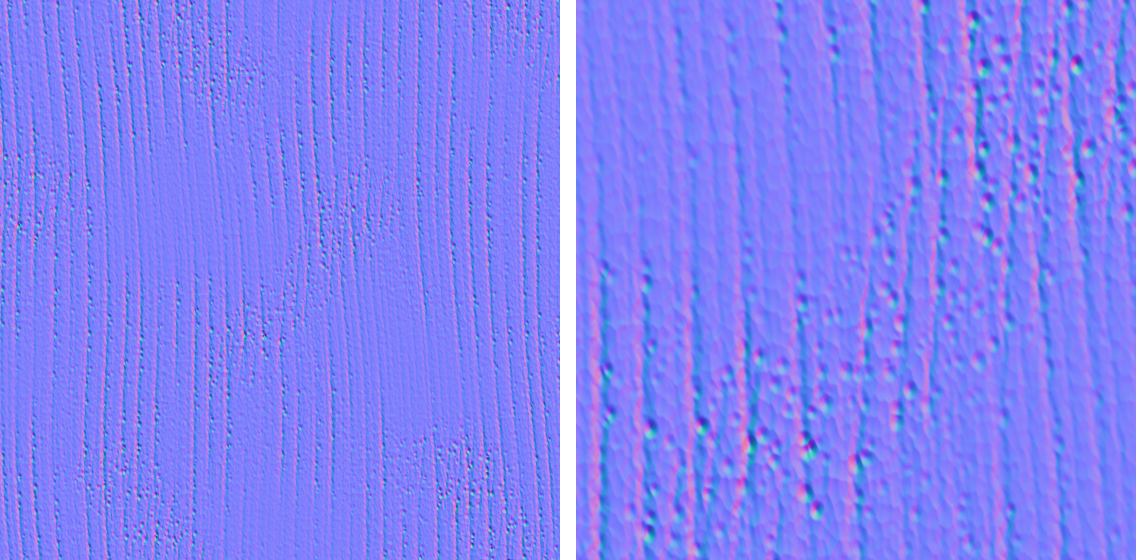
Left: the whole. Right: its middle third, enlarged.
This texture map is drawn by a three.js fragment shader. Its source:

```glsl
varying vec2 vUv;

const float GROOVE_COUNT = 33.0;
const float GROOVE_WIDTH = 0.0034;
const float GROOVE_DEPTH = 0.0025;
const float RIDGE_COUNT = 71.0;
const float RIDGE_WIDTH = 0.0026;
const float RIDGE_DEPTH = 0.0005;
const float SCRATCH_COUNT = 47.0;
const float SCRATCH_SLANT = 0.13;
const float SCRATCH_DEPTH = 0.0015;
const float LEAN = 0.03;
const float RAGGEDNESS = 0.0030;
const vec2 PIT_CELLS = vec2(125.0, 95.0);
const float PIT_SHARE = 0.45;
const float PIT_DEPTH = 0.0040;
const vec2 GRAIN_CELLS = vec2(215.0, 110.0);
const float GRAIN_DEPTH = 0.00075;
const float SAMPLE_STEP = 0.0011;
const float BLUE_FALLOFF = 1.5;
const float BLUE_MAX = 0.99;

vec3 hash3(vec2 p) {
  vec3 k = vec3(dot(p, vec2(127.1, 311.7)), dot(p, vec2(269.5, 183.3)), dot(p, vec2(419.2, 371.9)));
  return fract(sin(k) * 43758.55);
}

// Cellular noise: x = distance to the nearest point, y = depth of the sparse round pits
vec2 cells(vec2 p) {
  vec2 base = floor(p);
  vec2 result = vec2(1.5, 0.0);
  for (int j = -1; j <= 1; j++) {
    for (int i = -1; i <= 1; i++) {
      vec2 cell = base + vec2(float(i), float(j));
      vec3 rnd = hash3(cell);
      float d = length(cell + rnd.xy - p);
      float size = max(rnd.z - 1.0 + PIT_SHARE, 0.0) / PIT_SHARE;
      float pit = size * (1.0 - smoothstep(0.0, 0.35 + 0.3 * size, d));
      result = vec2(min(result.x, d), max(result.y, pit));
    }
  }
  return result;
}

// Layered sines giving broad soft patches from 0 to 1
float patches(vec2 p) {
  float a = sin(p.x + 2.0 * sin(0.7 * p.y + 0.4));
  float b = sin(1.3 * p.y + 1.7 * sin(0.9 * p.x + 1.0));
  return 0.5 + 0.25 * (a + b);
}

// Bend the straight columns into gently drifting ones
float bend(vec2 p) {
  return p.x + LEAN * p.y + 0.009 * sin(6.3 * p.y + 5.0 * p.x)
    + 0.001 * sin(16.0 * p.y - 11.0 * p.x);
}

// Parallel grooves: x = signed distance to the centre, y = strength along the line
vec2 grooves(float x, float y, float count) {
  float id = floor(x * count);
  vec3 rnd = hash3(vec2(id, count));
  float d = (fract(x * count) - 0.5 + 0.24 * (rnd.x - 0.5)) / count;
  float along = patches(vec2(6.0 * rnd.y + 7.0 * y, 9.0 * rnd.z - 4.0 * y));
  return vec2(d, smoothstep(-0.1, 0.6, along));
}

float bell(float x, float width) {
  float t = x / width;
  return exp(-t * t);
}

float height(vec2 p) {
  vec2 pit = cells(p * PIT_CELLS);
  vec2 grain = cells(p * GRAIN_CELLS + 17.0);
  float worn = smoothstep(0.12, 0.5, patches(p * vec2(8.0, 9.0) + vec2(1.0, 4.0)));
  float rough = smoothstep(0.62, 0.9, patches(p * vec2(11.0, 10.0) + vec2(3.0, 0.5)));
  float x = bend(p) + RAGGEDNESS * (pit.x - 0.45);

  // Main grooves, fading out in the smoother patches
  vec2 g = grooves(x, p.y, GROOVE_COUNT);
  float strength = g.y * mix(0.3, 1.0, worn);
  float h = -GROOVE_DEPTH * strength * bell(g.x, GROOVE_WIDTH);

  // Faint narrow ridges and slanted scratches
  vec2 r = grooves(x + 0.37, p.y, RIDGE_COUNT);
  h -= RIDGE_DEPTH * r.y * bell(r.x, RIDGE_WIDTH);
  vec2 s = grooves(x - SCRATCH_SLANT * p.y + 0.6, 2.0 * p.y, SCRATCH_COUNT);
  h -= SCRATCH_DEPTH * rough * s.y * bell(s.x, RIDGE_WIDTH);

  // Pits crowd the right bank of each groove and the rough patches
  float crowd = strength * bell(g.x - 0.0035, 0.0045);
  h -= PIT_DEPTH * pit.y * (0.05 + 0.14 * worn + 0.75 * crowd + 0.45 * rough);

  // Fine grain
  h += GRAIN_DEPTH * grain.x * grain.x * (0.6 + 0.4 * worn + 0.4 * rough);
  return h;
}

void main() {
  // Slope of the surface by central differences
  vec2 e = vec2(SAMPLE_STEP, 0.0);
  vec2 slope = vec2(height(vUv + e.xy) - height(vUv - e.xy),
                    height(vUv + e.yx) - height(vUv - e.yx)) / (2.0 * SAMPLE_STEP);

  // Pack the normal as a colour
  vec3 normal = normalize(vec3(-slope, 1.0));
  float blue = BLUE_MAX * (0.5 + 0.5 * pow(normal.z, BLUE_FALLOFF));
  gl_FragColor = vec4(0.5 + 0.5 * normal.xy, blue, 1.0);
}
```
